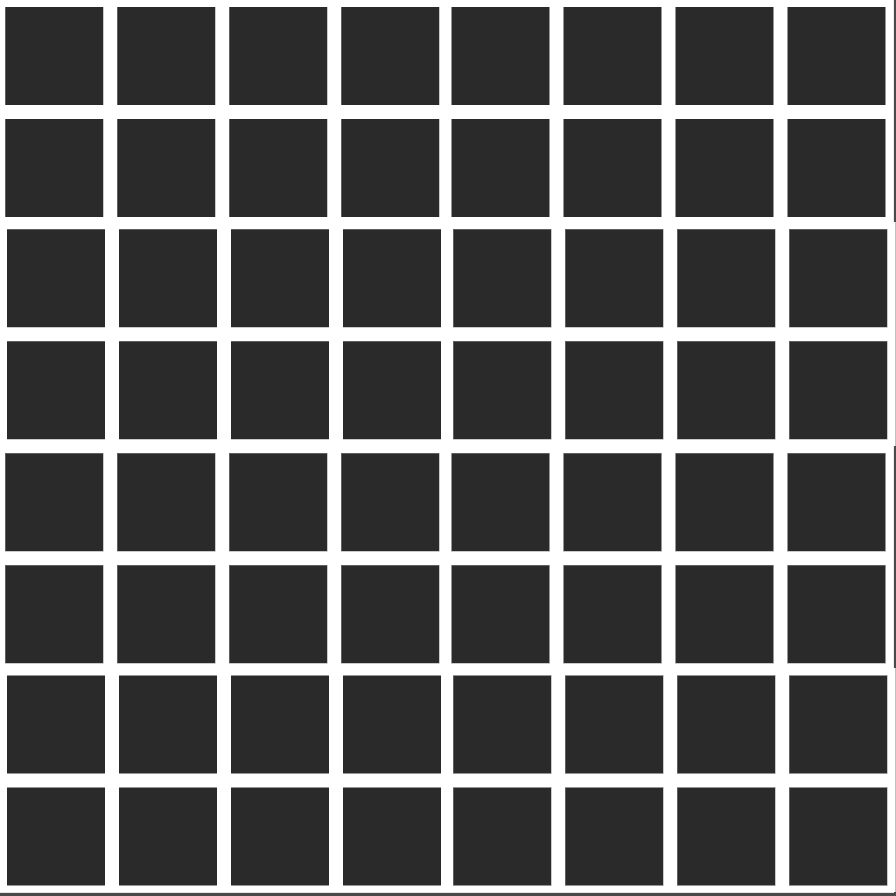
Give the GLSL for this pattern, as a WebGL 2 fragment shader.

```glsl
#version 300 es
precision highp float;

uniform vec2 u_resolution;
out vec4 fragColor;

// Layout, in design units across the canvas
const float CANVAS = 768.0;
const float PITCH = 96.0;          // spacing inside a block
const float BLOCK = 382.5;         // four columns or four rows
const float PAIR_HEIGHT = 190.5;   // upper two rows of a block
const float PAIR_SHIFT = 1.5;      // sideways step of the lower two rows
const float HALF_SQUARE = 42.0;
const vec2 SQUARE_CENTER = vec2(46.5, 48.0);

// Slivers along the right and lower borders
const float RIGHT_EDGE = 766.2;
const float BOTTOM_EDGE = 765.3;

const vec3 CHARCOAL = vec3(0.165);
const vec3 WHITE = vec3(1.0);
const vec3 BORDER_GRAY = vec3(0.29);

float coverage(float dist, float pixel) {
    return clamp(0.5 - dist / pixel, 0.0, 1.0);
}

float boxDistance(vec2 p, float halfSize) {
    vec2 d = abs(p) - halfSize;
    return length(max(d, 0.0)) + min(max(d.x, d.y), 0.0);
}

// Position inside a cell, keeping any spare space in the last cell
float cellPosition(float position, float lastCell) {
    return position - PITCH * min(floor(position / PITCH), lastCell);
}

void main() {
    float side = min(u_resolution.x, u_resolution.y);
    float pixel = CANVAS / side;
    vec2 p = gl_FragCoord.xy / u_resolution * CANVAS;
    p.y = CANVAS - p.y;

    // Alternate pairs of rows are nudged sideways
    float blockY = mod(p.y, BLOCK);
    float lowerPair = step(PAIR_HEIGHT, blockY);
    float blockX = mod(p.x - lowerPair * PAIR_SHIFT, BLOCK);
    vec2 cell = vec2(cellPosition(blockX, 3.0),
                     cellPosition(blockY - lowerPair * PAIR_HEIGHT, 1.0));

    // Dark squares on white
    float square = coverage(boxDistance(cell - SQUARE_CENTER, HALF_SQUARE), pixel);
    vec3 color = mix(WHITE, CHARCOAL, square);

    // Border slivers
    float rightEdge = RIGHT_EDGE + lowerPair * PAIR_SHIFT;
    float border = max(coverage(rightEdge - p.x, pixel),
                       coverage(BOTTOM_EDGE - p.y, pixel));
    color = mix(color, BORDER_GRAY, border);

    fragColor = vec4(color, 1.0);
}
```
